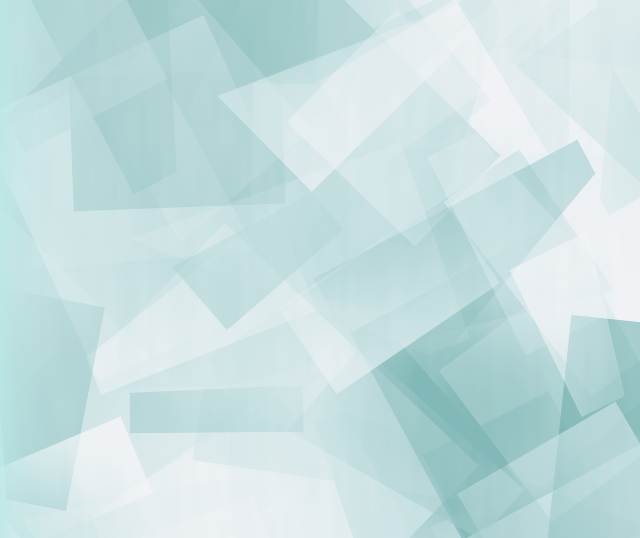
Give the GLSL for this background, as a Shadertoy shader.

```glsl
const int PANEL_COUNT = 56;
const float BASE_TONE = 0.78;
const float TONE_SPREAD = 0.25;
const float TONE_CONTRAST = 1.25;
const float LARGE_PANEL = 0.38;
const float SMALL_PANEL = 0.13;
const float STREAK_STRENGTH = 0.03;
const float EDGE_SOFTNESS = 0.0010;

const vec3 DEEP_TEAL = vec3(0.56, 0.75, 0.75);
const vec3 PALE_TEAL = vec3(0.79, 0.885, 0.89);
const vec3 MIST_WHITE = vec3(0.94, 0.95, 0.96);
const vec3 EDGE_CYAN = vec3(0.72, 0.91, 0.90);

// Soft light and shade: centre, radius, amount
const vec4 GLOWS[6] = vec4[6](
    vec4(0.72, 0.92, 0.25, 0.15),
    vec4(0.98, 0.58, 0.23, 0.08),
    vec4(0.30, 0.05, 0.26, 0.08),
    vec4(0.74, 0.22, 0.17, -0.34),
    vec4(0.31, 0.88, 0.20, -0.16),
    vec4(0.98, 0.20, 0.15, -0.12));

vec3 hash3(float n) {
    vec3 p = fract(vec3(n) * vec3(0.1031, 0.1030, 0.0973));
    p += dot(p, p.yzx + 33.33);
    return fract((p.xxy + p.yzz) * p.zyx);
}

float hash(vec2 cell) {
    vec3 p = fract(cell.xyx * 0.1031);
    p += dot(p, p.yzx + 33.33);
    return fract((p.x + p.y) * p.z);
}

float valueNoise(vec2 p) {
    vec2 cell = floor(p);
    vec2 f = fract(p);
    f = f * f * (3.0 - 2.0 * f);
    float low = mix(hash(cell), hash(cell + vec2(1.0, 0.0)), f.x);
    float high = mix(hash(cell + vec2(0.0, 1.0)), hash(cell + 1.0), f.x);
    return mix(low, high, f.y);
}

mat2 rotation(float angle) {
    float c = cos(angle), s = sin(angle);
    return mat2(c, -s, s, c);
}

float boxDistance(vec2 p, vec2 halfSize) {
    vec2 d = abs(p) - halfSize;
    return length(max(d, 0.0)) + min(max(d.x, d.y), 0.0);
}

float toneField(vec2 uv) {
    float tone = BASE_TONE;
    for (int i = 0; i < 6; i++) {
        vec2 offset = (uv - GLOWS[i].xy) / GLOWS[i].z;
        tone += GLOWS[i].w * exp(-dot(offset, offset));
    }
    return tone;
}

// Three families of tilt, each loosely jittered, in any quarter turn
float panelAngle(vec3 rnd) {
    float tilt = rnd.x < 0.25 ? -0.06 : (rnd.x < 0.65 ? 0.72 : 0.42);
    return tilt + (rnd.y - 0.5) * 0.26 + floor(rnd.z * 4.0) * 1.5708;
}

vec3 toneColour(float tone) {
    vec3 shade = mix(DEEP_TEAL, PALE_TEAL, max((tone - 0.56) / 0.23, -0.2));
    float lift = clamp((tone - 0.79) / 0.15, 0.0, 1.0);
    return tone < 0.79 ? shade : mix(PALE_TEAL, MIST_WHITE, lift);
}

void mainImage(out vec4 fragColor, in vec2 fragCoord) {
    vec2 p = fragCoord / iResolution.y;
    vec2 canvas = vec2(iResolution.x / iResolution.y, 1.0);
    vec2 uv = p / canvas;
    float soft = max(EDGE_SOFTNESS, 0.5 / iResolution.y);
    float tone = toneField(uv);

    // Translucent panels, large to small, each fading away from one corner
    for (int i = 0; i < PANEL_COUNT; i++) {
        float n = float(i);
        vec3 place = hash3(n + 11.0);
        vec3 look = hash3(n + 173.0);
        vec3 veil = hash3(n + 307.0);
        vec2 spot = fract(n * vec2(0.7549, 0.5698) + 0.37);
        vec2 centre = mix(vec2(-0.08), vec2(1.08), spot) + (place.xy - 0.5) * 0.08;

        float size = mix(LARGE_PANEL, SMALL_PANEL, n / float(PANEL_COUNT));
        vec2 halfSize = size * vec2(1.0, mix(0.5, 1.0, place.z));
        vec2 q = rotation(panelAngle(look)) * (p - centre * canvas);

        // Half of the panels are trimmed by a slanted cut into wedges
        float shape = boxDistance(q, halfSize);
        float slant = mix(-0.9, 0.5, veil.z);
        if (veil.y < 0.5) shape = max(shape, dot(q, vec2(sin(slant), -cos(slant))));

        float cover = 1.0 - smoothstep(-soft, soft, shape);
        float fade = smoothstep(0.0, 0.95, dot(q / halfSize, vec2(0.25)) + 0.5);
        float opacity = mix(0.3, 0.65, veil.x) * mix(0.06, 1.0, fade);
        float offset = (hash3(n + 419.0).y - 0.5) * 2.0 * TONE_SPREAD;

        // Pale panels stay gentle where the ground is already bright
        float ground = toneField(centre);
        float gentle = offset > 0.0 ? clamp((0.98 - ground) * 4.0, 0.3, 1.0) : 1.0;
        tone = mix(tone, ground + offset * gentle, cover * opacity);
    }
    tone = BASE_TONE + (tone - BASE_TONE) * TONE_CONTRAST;

    // Faint upright brush streaks and blotches
    float streaks = valueNoise(p * vec2(75.0, 9.0)) + valueNoise(p * vec2(26.0, 12.0) + 40.0);
    tone += (streaks - 1.0) * STREAK_STRENGTH * 0.5;

    vec3 colour = toneColour(tone);
    colour = mix(colour, EDGE_CYAN, 0.75 * exp(-uv.x * 24.0));
    fragColor = vec4(colour, 1.0);
}
```
